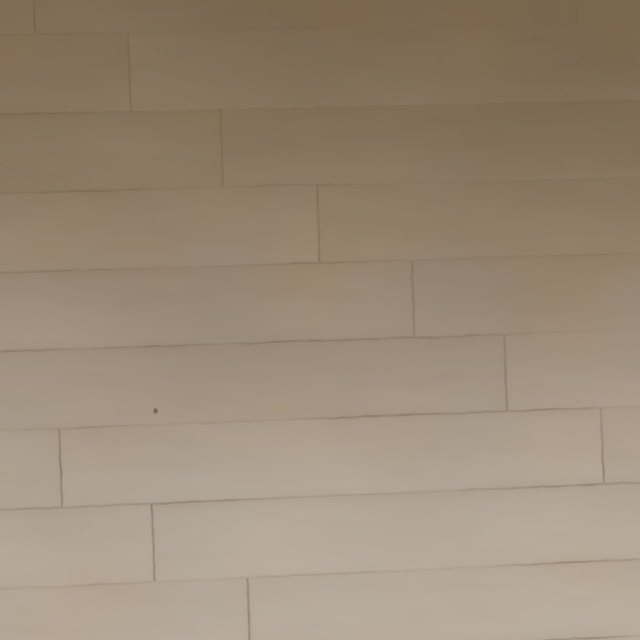
Give the GLSL for this texture, as a WebGL 1 fragment shader.

```glsl
precision highp float;
// Pale wooden floor: long planks in slightly tilted rows, each row's end joint
// stepping along by a fixed offset. Light falls from a pale lower edge to a
// brown upper edge; stretched gradient noise gives grain and worn seams.

uniform vec2 u_resolution;

#define ROW_HEIGHT 0.1237
#define ROW_TAPER 0.0041
#define ROW_TILT 0.0182
#define FIRST_SEAM 0.0547
#define PLANK_LENGTH 0.8464
#define JOINT_START 0.2005
#define JOINT_STEP 0.1478
#define SEAM_WIDTH 0.0018
#define PLANK_VARIATION 0.07
#define DARK_WOOD vec3(0.485, 0.405, 0.312)
#define PALE_WOOD vec3(0.718, 0.668, 0.608)
#define SEAM_COLOR vec3(0.36, 0.29, 0.22)

float hash(vec2 p) {
  return fract(sin(dot(p, vec2(127.1, 311.7))) * 4375.85);
}

vec2 gradient(vec2 cell) {
  float angle = 6.2832 * hash(cell);
  return vec2(cos(angle), sin(angle));
}

// Gradient noise, roughly -0.7 to 0.7
float noise(vec2 p) {
  vec2 i = floor(p), f = fract(p);
  vec2 u = f * f * f * (f * (f * 6.0 - 15.0) + 10.0);
  vec2 e = vec2(1.0, 0.0);
  float a = dot(gradient(i), f);
  float b = dot(gradient(i + e.xy), f - e.xy);
  float c = dot(gradient(i + e.yx), f - e.yx);
  float d = dot(gradient(i + e.xx), f - e.xx);
  return mix(mix(a, b, u.x), mix(c, d, u.x), u.y);
}

float fbm(vec2 p) {
  float sum = 0.0, amplitude = 0.6;
  for (int i = 0; i < 3; i++) {
    sum += amplitude * noise(p);
    p = p * 2.03 + 17.3;
    amplitude *= 0.5;
  }
  return sum;
}

// Soft-edged line, never thinner than a pixel
float line(float dist, float halfWidth) {
  float blur = max(halfWidth, 0.75 / u_resolution.y);
  return 1.0 - smoothstep(halfWidth - blur, halfWidth + blur, dist);
}

void main() {
  vec2 uv = gl_FragCoord.xy / u_resolution;
  float x = uv.x, down = 1.0 - uv.y;

  // Rows converge slightly to the right, with a small ripple in the seams
  float ripple = 0.0018 * noise(vec2(x * 14.0, down * 9.0))
               + 0.0012 * noise(vec2(x * 55.0, down * 12.0));
  float height = ROW_HEIGHT - ROW_TAPER * x;
  float rows = (down - FIRST_SEAM + ROW_TILT * x + ripple) / height;
  float row = floor(rows), across = fract(rows);
  float seamDist = min(across, 1.0 - across) * height;
  float seamId = floor(rows + 0.5);

  // End joints lean a little and wander by row
  float joint = JOINT_START + JOINT_STEP * row + 0.004 * (across - 0.5)
              + 0.004 * (hash(vec2(row, 5.0)) - 0.5)
              + 0.0015 * noise(vec2(row * 3.7, down * 45.0));
  float along = (x - joint) / PLANK_LENGTH;
  float jointDist = abs(along - floor(along + 0.5)) * PLANK_LENGTH;
  vec2 plank = vec2(row, floor(along));

  // Light level: steepest across the middle, dimmest at the upper right
  float tone = mix(down, smoothstep(0.02, 0.9, down), 0.65);
  tone += 0.17 * (0.5 - x) * (1.0 - 1.6 * down);
  tone += 0.10 * noise(uv * vec2(2.6, 3.4) + 8.0);

  // Plank tone and soft lengthwise grain
  vec2 shift = 13.7 * plank;
  tone += PLANK_VARIATION * (hash(plank + 2.0) - 0.5);
  tone += 0.04 * (across - 0.5);
  tone += 0.08 * fbm(vec2(x * 4.0, down * 15.0) + shift);
  tone += 0.02 * noise(vec2(x * 16.0, down * 70.0) + shift);
  vec3 color = mix(DARK_WOOD, PALE_WOOD, clamp(tone, -0.03, 1.03));

  // Faint cool and warm patches
  color += vec3(0.012, 0.0, -0.014) * noise(uv * vec2(5.0, 7.0) + 31.0);

  // Seams fade toward the dim upper right and break up unevenly
  float clarity = mix(0.12, 1.0, smoothstep(-0.05, 0.6, down + 0.5 * (0.5 - x)));
  float wear = mix(0.25, 1.0,
      smoothstep(-0.35, 0.4, noise(vec2(x * 5.0, seamId * 7.31))));
  wear *= 0.9 + 0.5 * noise(vec2(x * 32.0, seamId * 3.17));
  float seam = line(seamDist, SEAM_WIDTH) * wear * 0.33;
  float jointWear = 0.9 + 0.5 * noise(vec2(row * 5.3, down * 40.0));
  float jointClarity = mix(0.45, 1.0, clarity) * (1.0 - 0.5 * x * (1.0 - down));
  float jointLine = line(jointDist, SEAM_WIDTH) * jointWear * 0.36;
  float seamShadow = 0.09 * wear * exp(-seamDist / 0.007);
  float jointShadow = 0.05 * exp(-jointDist / 0.005);
  float gap = max(clarity * max(seam, seamShadow),
                  jointClarity * max(jointLine, jointShadow));
  color = mix(color, SEAM_COLOR, gap);

  // One small dark speck
  float speck = length((uv - vec2(0.243, 0.358)) * vec2(1.0, 0.75));
  color = mix(color, SEAM_COLOR * 0.8, 0.7 * line(speck, 0.0026));

  gl_FragColor = vec4(color, 1.0);
}
```
